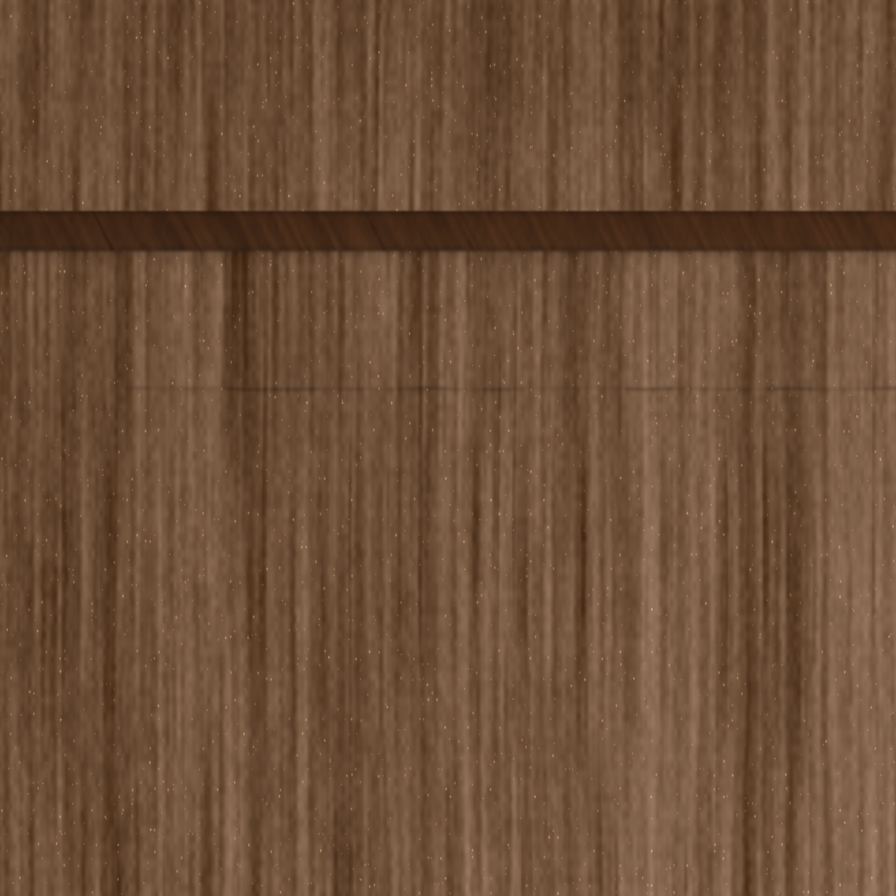
A three.js fragment shader for this texture:

```glsl
// Brown wood veneer panels with vertical grain, a dark recessed groove and a fine seam
varying vec2 vUv;

float hash(vec2 p) {
  return fract(sin(dot(p, vec2(127.1, 311.7))) * 43758.5453);
}

float noise(vec2 p) {
  vec2 i = floor(p), f = fract(p);
  f = f * f * (3.0 - 2.0 * f);
  return mix(mix(hash(i), hash(i + vec2(1.0, 0.0)), f.x),
             mix(hash(i + vec2(0.0, 1.0)), hash(i + vec2(1.0, 1.0)), f.x), f.y);
}

// Soft streak centred on a coordinate
float streak(float x, float center, float width) {
  float d = (x - center) / width;
  return exp(-d * d);
}

// Long fibres at several widths, with thin dark lines, centred on zero
float grain(vec2 p) {
  p.x += 0.004 * (noise(vec2(p.x * 9.0, p.y * 5.0)) - 0.5);
  float g = 0.13 * (noise(p * vec2(27.0, 1.3)) - 0.5);
  g += 0.26 * (noise(p * vec2(75.0, 1.8) + 17.0) - 0.5);
  g += 0.46 * (noise(p * vec2(150.0, 3.0) + 41.0) - 0.5);
  g += 0.24 * (noise(p * vec2(230.0, 9.0) + 63.0) - 0.5);
  g -= 0.22 * smoothstep(0.72, 0.95, noise(p * vec2(115.0, 2.5) + 29.0)) - 0.025;
  return g;
}

// Fine mottling that breaks the fibres into short dashes
float mottle(vec2 p) {
  return 0.20 * (noise(p * vec2(240.0, 110.0) + 83.0) - 0.5)
       + 0.12 * (noise(p * vec2(120.0, 45.0) + 5.0) - 0.5);
}

// Sparse pale pores, one candidate in each cell
float flecks(vec2 p, vec2 cells, float density) {
  vec2 q = p * cells, id = floor(q);
  vec2 center = 0.35 + 0.3 * vec2(hash(id + 3.1), hash(id + 7.7));
  float d = length((fract(q) - center) / 0.35);
  return step(1.0 - density, hash(id)) * (1.0 - smoothstep(0.1, 1.0, d)) * (0.2 + 0.8 * hash(id + 19.0));
}

void main() {
  vec2 p = vUv;
  float upper = smoothstep(0.742, 0.744, p.y);
  float x = p.x + 0.003 * sin(p.y * 17.0 + p.x * 8.0);

  // Broad dark and light bands of each panel
  float lowBands = 0.26 * streak(x, 0.833, 0.009) + 0.24 * streak(x, 0.887, 0.011)
    + 0.10 * streak(x, 0.86, 0.04) + 0.18 * streak(x, 0.13, 0.014)
    + 0.15 * streak(x, 0.285, 0.016) + 0.15 * streak(x, 0.462, 0.013)
    + 0.09 * streak(x, 0.65, 0.02) + 0.08 * streak(x, 0.39, 0.02)
    - 0.08 * streak(x, 0.19, 0.03) - 0.08 * streak(x, 0.52, 0.025)
    - 0.11 * streak(x, 0.74, 0.035) - 0.08 * streak(x, 0.95, 0.035);
  float highBands = 0.26 * streak(x, 0.76, 0.010) + 0.22 * streak(x, 0.812, 0.010)
    + 0.14 * streak(x, 0.04, 0.018) + 0.13 * streak(x, 0.20, 0.010)
    + 0.08 * streak(x, 0.56, 0.025) - 0.08 * streak(x, 0.65, 0.035)
    - 0.09 * streak(x, 0.93, 0.035);

  // Light falls mostly on the lower right
  float light = 0.50 + 0.11 * (p.x - 0.5) + 0.19 * (0.45 - p.y) * (0.4 + p.x);
  light -= 0.07 * streak(p.x, 0.0, 0.07);
  float tone = light + 1.15 * grain(p + upper * vec2(3.7, 5.3)) + 1.2 * mottle(p);
  tone -= mix(lowBands, highBands, upper);
  vec3 color = mix(vec3(0.31, 0.20, 0.115), vec3(0.56, 0.435, 0.34), tone);
  float pores = flecks(p, vec2(200.0, 130.0), 0.05) + 0.6 * flecks(p + 2.0, vec2(240.0, 180.0), 0.07);
  color += pores * vec3(0.24, 0.21, 0.16);

  // Faint broken seam, stepped down at the left
  float right = step(0.137, p.x);
  float seamY = mix(0.543, 0.566, right) + 0.002 * (noise(vec2(p.x * 25.0, 2.0)) - 0.5);
  float broken = smoothstep(0.25, 0.75, noise(vec2(p.x * 38.0, 9.0)));
  color *= 1.0 - mix(0.09, 0.17, right) * (0.35 + 0.65 * broken) * streak(p.y, seamY, 0.0028);

  // Recessed groove with slanted fibres and a soft shadow along its lower lip
  float depth = (p.y - 0.721) / 0.044;
  float slanted = grain(vec2(p.x + 0.5 * p.y, p.y * 2.0) + 11.0) + mottle(p);
  vec3 recess = mix(vec3(0.275, 0.17, 0.10), vec3(0.25, 0.145, 0.08), depth);
  recess *= 1.0 + 0.45 * slanted + 0.12 * (p.x - 0.4);
  recess *= 1.0 - 0.18 * streak(depth, 1.0, 0.12) - 0.12 * streak(depth, 0.0, 0.10);
  color *= 1.0 - 0.25 * exp(-max(0.721 - p.y, 0.0) / 0.006) * (1.0 - upper);
  float groove = smoothstep(0.7165, 0.7235, p.y) * (1.0 - smoothstep(0.7625, 0.7665, p.y));
  color = mix(color, recess, groove);

  gl_FragColor = vec4(color, 1.0);
}
```
